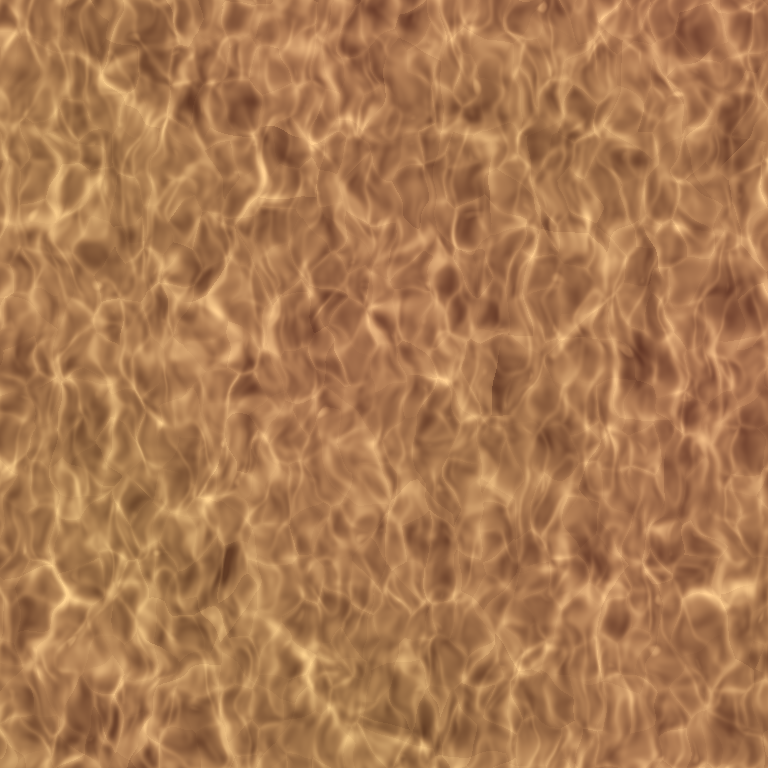
Reproduce this texture procedurally as a WebGL 1 fragment shader.

```glsl
precision highp float;
// Soft micrograph of plant tissue: upright, irregular cells with pale walls
// and dark cores. Two warped Voronoi layers are summed with stretched gradient
// noise into one tone, which is then coloured by a brown to cream ramp.
uniform vec2 u_resolution;

vec2 hash2(vec2 p) {
  vec3 q = fract(p.xyx * vec3(0.1031, 0.1030, 0.0973));
  q += dot(q, q.yzx + 33.33);
  return fract((q.xx + q.yz) * q.zy);
}

float gradientDot(vec2 corner, vec2 offset) {
  float angle = 6.2832 * hash2(corner + 71.0).x;
  return dot(vec2(cos(angle), sin(angle)), offset);
}

// Gradient noise, centred on zero
float noise(vec2 p) {
  vec2 i = floor(p), f = fract(p);
  vec2 u = f * f * f * (f * (f * 6.0 - 15.0) + 10.0);
  vec2 e = vec2(1.0, 0.0);
  return mix(mix(gradientDot(i, f), gradientDot(i + e.xy, f - e.xy), u.x),
             mix(gradientDot(i + e.yx, f - e.yx), gradientDot(i + e.xx, f - e.xx), u.x), u.y);
}

vec2 cellPoint(vec2 cell) {
  return 0.1 + 0.8 * hash2(cell);
}

// Voronoi cells: x = distance to wall, y = distance to core, z = random per cell
vec3 tissue(vec2 p) {
  vec2 i = floor(p), f = fract(p);
  vec2 nearest = vec2(0.0), home = vec2(0.0);
  float best = 8.0;
  for (int y = -1; y <= 1; y++) {
    for (int x = -1; x <= 1; x++) {
      vec2 g = vec2(float(x), float(y));
      vec2 r = g + cellPoint(i + g) - f;
      float d = dot(r, r);
      if (d < best) { best = d; nearest = r; home = g; }
    }
  }
  float wall = 8.0;
  for (int y = -2; y <= 2; y++) {
    for (int x = -2; x <= 2; x++) {
      vec2 g = home + vec2(float(x), float(y));
      vec2 r = g + cellPoint(i + g) - f;
      vec2 across = r - nearest;
      if (dot(across, across) > 0.0001)
        wall = min(wall, dot(0.5 * (r + nearest), normalize(across)));
    }
  }
  return vec3(wall, sqrt(best), hash2(i + home + 19.0).y);
}

float bell(float x, float width) {
  return exp(-x * x / (width * width));
}

// Tone of one layer: pale walls of uneven strength, shaded rims, some dark cores
float cellTone(vec2 p, float wallStrength, float coreStrength) {
  vec3 cell = tissue(p);
  float uneven = smoothstep(-0.4, 0.45, noise(p * 0.9 + 37.0));
  float wall = bell(cell.x, 0.085) * uneven;
  float rim = bell(cell.x - 0.2, 0.09) * uneven;
  float core = smoothstep(0.62, 0.12, cell.y) * smoothstep(0.66, 0.88, cell.z);
  return wallStrength * (wall - 0.22 * rim) - coreStrength * core + 0.7 * (cell.z - 0.5);
}

vec3 ramp(float tone) {
  vec3 umber = vec3(0.53, 0.35, 0.23);
  vec3 tan_ = vec3(0.70, 0.50, 0.33);
  vec3 cream = vec3(0.93, 0.74, 0.51);
  return tone < 0.0 ? mix(tan_, umber, min(-tone / 1.7, 1.8))
                    : mix(tan_, cream, min(tone / 2.3, 1.3));
}

void main() {
  vec2 uv = gl_FragCoord.xy / u_resolution.y;

  // Bend the straight cell borders into organic curves
  vec2 p = uv + 0.020 * vec2(noise(uv * 11.0), noise(uv * 11.0 + 50.0));
  p += 0.010 * vec2(noise(uv * 27.0 + 9.0), noise(uv * 27.0 + 80.0));

  // Large and small cells, both taller than wide
  float tone = cellTone(p * vec2(14.0, 8.5) + 3.0, 1.7, 1.5);
  tone += cellTone(p * vec2(27.0, 18.0) + 40.0, 0.95, 1.3);

  // Broad patches, upright fibres and fine mottling
  tone += 1.0 * noise(p * vec2(13.0, 9.0) + 5.0);
  tone += 1.6 * noise(p * vec2(44.0, 25.0) + 13.0);
  tone += 1.0 * noise(p * vec2(78.0, 52.0) + 29.0);

  // Thin curling strands and a few glints
  tone += 0.8 * bell(noise(p * vec2(25.0, 13.0) + 61.0), 0.09);
  tone += 1.5 * smoothstep(0.42, 0.65, noise(p * vec2(46.0, 34.0) + 90.0));
  vec3 color = ramp(tone - 0.45);

  // Slow drift between olive and rose
  float drift = 0.6 * noise(uv * 3.0 + 7.0) + 0.35 * (uv.x + uv.y - 1.0);
  color += drift * vec3(0.025, -0.025, 0.02);
  gl_FragColor = vec4(color, 1.0);
}
```
